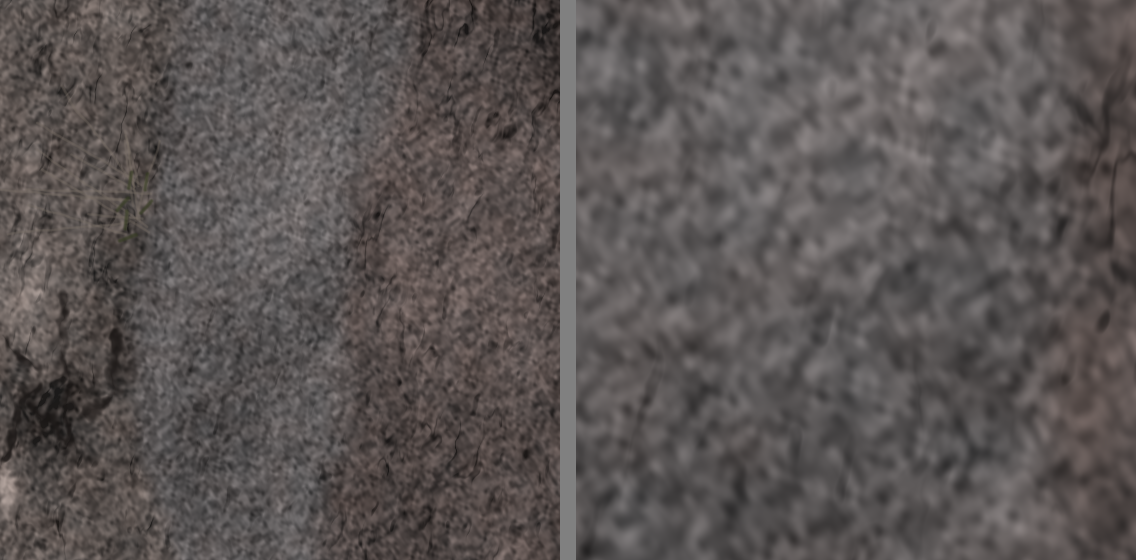
Left: the whole. Right: its middle third, enlarged.
Give the GLSL for this texture, as a WebGL 2 fragment shader.

```glsl
#version 300 es
precision highp float;
// A weathered cliff face: a smooth grey slab between brown, cracked rock walls.
// Layered value noise gives tone, offset noise gives lit grain, warped segments
// carve the crevices, and a loop of thin strokes grows dry grass from a ledge.
uniform vec2 u_resolution;
out vec4 fragColor;

float hash(vec2 p) {
    return fract(sin(dot(p, vec2(127.1, 311.7))) * 43758.5453);
}

float noise(vec2 p) {
    vec2 i = floor(p), f = fract(p);
    f = f * f * (3.0 - 2.0 * f);
    return mix(mix(hash(i), hash(i + vec2(1, 0)), f.x),
               mix(hash(i + vec2(0, 1)), hash(i + vec2(1, 1)), f.x), f.y);
}

float fbm(vec2 p) {
    float sum = 0.0, amp = 0.53;
    for (int i = 0; i < 4; i++) {
        sum += amp * noise(p);
        p = mat2(0.8, 0.6, -0.6, 0.8) * p * 2.03 + 17.3;
        amp *= 0.5;
    }
    return sum;
}

float segment(vec2 p, vec2 a, vec2 b) {
    vec2 d = b - a;
    return length(p - a - d * clamp(dot(p - a, d) / dot(d, d), 0.0, 1.0));
}

float blob(vec2 p, vec2 center, vec2 radius) {
    vec2 d = (p - center) / radius;
    return exp(-dot(d, d));
}

// Difference of shifted noise: small bumps lit from the upper left
float relief(vec2 p) {
    return noise(p) - noise(p + vec2(0.62, -0.55));
}

// Fine speckle, slightly stretched along the fall line
float grain(vec2 p) {
    vec2 q = mat2(0.94, 0.34, -0.34, 0.94) * p;
    vec2 r = mat2(0.87, -0.5, 0.5, 0.87) * p;
    return relief(q * vec2(112.0, 80.0)) * 0.30
         + relief(r * vec2(68.0, 46.0) + 31.0) * 0.15
         + (noise(r * vec2(165.0, 125.0) + 7.0) - 0.5) * 0.44;
}

// Depth of the open gaps in the left wall
float crevices(vec2 p) {
    float d = segment(p, vec2(0.0, 0.41), vec2(0.06, 0.355)) - 0.002;
    d = min(d, segment(p, vec2(0.06, 0.32), vec2(0.0, 0.19)) - 0.008);
    d = min(d, segment(p, vec2(0.065, 0.29), vec2(0.125, 0.2)) - 0.009);
    d = min(d, segment(p, vec2(0.205, 0.41), vec2(0.2, 0.29)) - 0.007);
    d = min(d, segment(p, vec2(0.2, 0.29), vec2(0.16, 0.25)) - 0.001);
    d = min(d, segment(p, vec2(0.115, 0.48), vec2(0.11, 0.36)) - 0.002);
    d = min(d, segment(p, vec2(0.11, 0.36), vec2(0.135, 0.2)) - 0.002);
    d += (noise(p * vec2(75.0, 50.0)) - 0.5) * 0.016;
    return 1.0 - smoothstep(-0.006, 0.008, d);
}

void main() {
    vec2 uv = gl_FragCoord.xy / u_resolution;
    vec2 warp = vec2(fbm(uv * 15.0), fbm(uv * 15.0 + 40.0)) - 0.5;
    vec2 p = uv + warp * 0.045;

    // Slab outline
    float leftEdge = 0.225 + 0.06 * smoothstep(0.45, 0.7, p.y)
                   + 0.03 * smoothstep(0.75, 1.0, p.y) + 0.08 * (1.0 - smoothstep(0.0, 0.3, p.y));
    float rightEdge = 0.62 + 0.11 * smoothstep(0.55, 1.0, p.y)
                    - 0.06 * (1.0 - smoothstep(0.0, 0.3, p.y));
    float leftWall = 1.0 - smoothstep(-0.02, 0.025, p.x - leftEdge);
    float rightWall = smoothstep(-0.035, 0.04, p.x - rightEdge);
    float rough = max(leftWall, rightWall);

    // Base colour and broad tone
    vec3 color = mix(vec3(0.356, 0.341, 0.341), vec3(0.370, 0.339, 0.326), leftWall);
    color = mix(color, vec3(0.339, 0.301, 0.292), rightWall);
    vec2 slanted = vec2(uv.x - 0.2 * uv.y, uv.y) + warp * 0.03;
    float tone = 1.0 + (fbm(slanted * vec2(9.0, 5.0) + 3.0) - 0.5) * 0.52;
    tone += (fbm(slanted * vec2(34.0, 11.0) + 11.0) - 0.5) * mix(0.22, 0.46, rough);
    tone += 0.28 * blob(p, vec2(0.05, 0.47), vec2(0.07, 0.11));
    tone += 0.80 * blob(p, vec2(0.005, 0.12), vec2(0.025, 0.045));
    tone += 0.15 * blob(p, vec2(0.14, 0.68), vec2(0.12, 0.07));
    tone += 0.12 * blob(p, vec2(0.52, 0.68), vec2(0.15, 0.16));
    tone += 0.20 * blob(p, vec2(0.77, 0.47), vec2(0.04, 0.05));
    tone -= 0.38 * blob(p, vec2(0.08, 0.27), vec2(0.08, 0.09));
    tone -= 0.50 * blob(p, vec2(1.02, 0.98), vec2(0.12, 0.16));
    tone -= 0.14 * blob(p, vec2(0.66, 0.45), vec2(0.05, 0.30));
    tone += grain(uv + warp * 0.012) * mix(1.0, 1.08, rough);

    // Short pits and soft broken veins, running mostly downhill
    float pits = smoothstep(0.80, 0.97, noise(slanted * vec2(72.0, 34.0) + 5.0));
    tone -= pits * mix(0.20, 0.30, rough);
    float vein = abs(fbm(slanted * vec2(24.0, 9.0) + 60.0) - 0.5);
    float broken = smoothstep(0.42, 0.75, noise(uv * vec2(26.0, 18.0) + 23.0));
    tone -= (1.0 - smoothstep(0.0, 0.05, vein)) * broken * mix(0.05, 0.30, rough);

    // Shadow beside the slab, then the open gaps
    tone -= 0.3 * leftWall * smoothstep(-0.05, 0.0, p.x - leftEdge)
          * blob(p, vec2(0.22, 0.46), vec2(0.2, 0.14));
    color *= max(tone, 0.3);
    color += (noise(uv * 30.0 + 80.0) - 0.5) * vec3(0.014, 0.0, -0.006);
    color = mix(color, vec3(0.10, 0.085, 0.08), crevices(p) * 0.8);

    // Grass: pale strands fanning out, short green blades at the root
    for (int i = 0; i < 22; i++) {
        float id = float(i);
        float green = step(16.0, id);
        float angle = mix(1.2 + 2.2 * hash(vec2(id, 1.0)), 0.7 + 3.6 * hash(vec2(id, 2.0)), green);
        float len = mix(0.08 + 0.20 * hash(vec2(id, 3.0)), 0.03, green);
        vec2 root = vec2(0.248, 0.625) + (vec2(hash(vec2(id, 4.0)), hash(vec2(id, 5.0))) - 0.5)
                  * vec2(0.05, 0.09);
        vec2 dir = vec2(cos(angle), sin(angle));
        vec2 q = uv - root + warp * 0.01;
        q.x += 0.9 * q.y * q.y * (hash(vec2(id, 6.0)) - 0.5);
        float d = segment(q, vec2(0.0), dir * len);
        float stroke = 1.0 - smoothstep(0.0005, mix(0.0035, 0.0055, green), d);
        vec3 blade = mix(vec3(0.48, 0.44, 0.40), vec3(0.20, 0.23, 0.12), green);
        color = mix(color, blade, stroke * mix(0.35, 0.6, green));
    }

    fragColor = vec4(clamp(color, 0.0, 1.0), 1.0);
}
```
